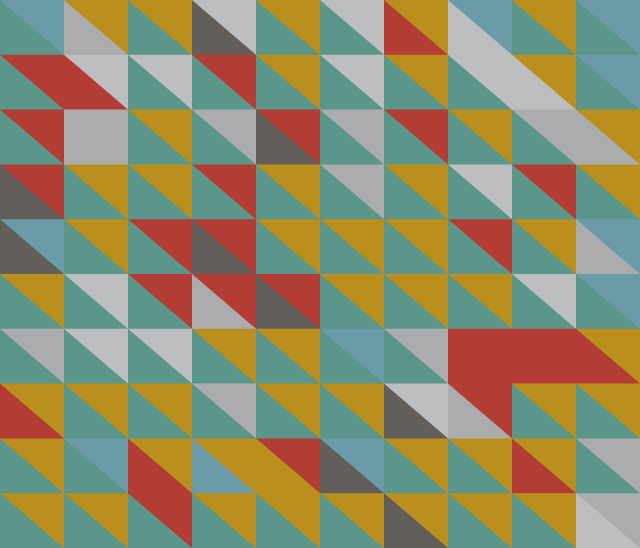
A WebGL 1 fragment shader for this pattern:

```glsl
precision highp float;
// Ten by ten grid of half-square triangles in shuffled muted colours.

uniform vec2 u_resolution;

const float GRID = 10.0;
const float PRIME = 101.0;
const int SAMPLES = 4;

const vec3 TEAL  = vec3(0.353, 0.592, 0.541);
const vec3 OCHRE = vec3(0.733, 0.561, 0.114);
const vec3 RED   = vec3(0.702, 0.239, 0.204);
const vec3 LIGHT = vec3(0.741, 0.745, 0.753);
const vec3 GRAY  = vec3(0.671, 0.675, 0.682);
const vec3 DARK  = vec3(0.388, 0.369, 0.353);
const vec3 BLUE  = vec3(0.420, 0.608, 0.659);

// Exact integer remainder, safe against division rounding.
float wrapPrime(float n) {
  return floor(mod(n + 0.5, PRIME));
}

// Cubing modulo this prime permutes the residues.
float cubeResidue(float n) {
  return wrapPrime(wrapPrime(n * n) * n);
}

// Shuffled rank of a cell: each rank occurs about once, so colour shares hold.
float cellRank(vec2 cell, float seed) {
  float index = cell.x + GRID * cell.y + 1.0;
  return cubeResidue(wrapPrime(cubeResidue(index) + seed));
}

vec3 upperColor(float rank) {
  if (rank < 49.0) return OCHRE;
  if (rank < 69.0) return RED;
  if (rank < 81.0) return LIGHT;
  if (rank < 91.0) return GRAY;
  return BLUE;
}

vec3 lowerColor(float rank) {
  if (rank < 72.0) return TEAL;
  if (rank < 82.0) return DARK;
  if (rank < 90.0) return RED;
  if (rank < 96.0) return GRAY;
  if (rank < 99.0) return LIGHT;
  if (rank < 100.0) return BLUE;
  return OCHRE;
}

// Each cell is split from its top left to its bottom right corner.
vec3 triangleGrid(vec2 uv) {
  vec2 cell = floor(uv * GRID);
  vec2 local = fract(uv * GRID);
  if (local.x + local.y > 1.0) return upperColor(cellRank(cell, 37.0));
  return lowerColor(cellRank(cell, 58.0));
}

void main() {
  // Average a small grid of samples to smooth every edge.
  vec3 sum = vec3(0.0);
  for (int j = 0; j < SAMPLES; j++) {
    for (int i = 0; i < SAMPLES; i++) {
      vec2 offset = (vec2(float(i), float(j)) + 0.5) / float(SAMPLES) - 0.5;
      sum += triangleGrid((gl_FragCoord.xy + offset) / u_resolution);
    }
  }
  gl_FragColor = vec4(sum / float(SAMPLES * SAMPLES), 1.0);
}
```
